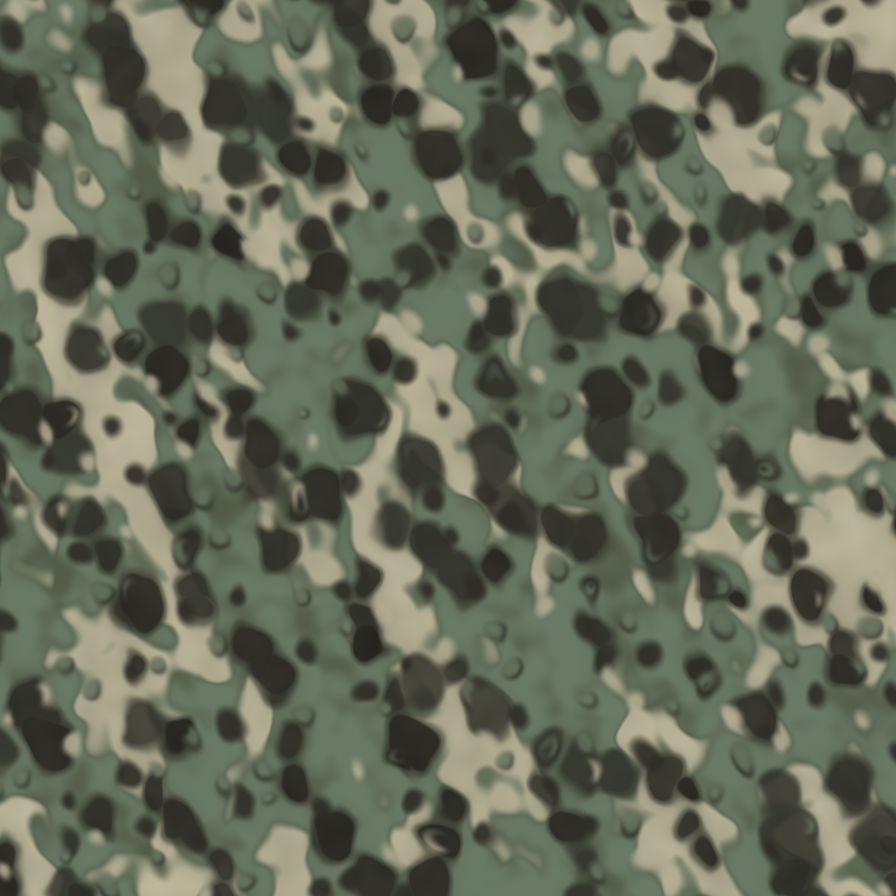
Reproduce this pattern procedurally as a Shadertoy shader.

```glsl
// Woodland camouflage: dark lobed blots and slanted sand streaks on mottled green.

#define SLANT 0.38        // lean of the streaks, radians from vertical
#define BLOT_CELLS 8.2    // dark blots across the canvas
#define SPOT_CELLS 20.0   // small spots across the canvas
#define SPOT_SHARE 0.72   // share of cells that hold a spot
#define SAND_LEVEL 0.09   // higher means less sand
#define SOFTNESS 0.0062   // half width of an edge
#define GREEN vec3(0.41, 0.475, 0.395)
#define MOSS vec3(0.325, 0.36, 0.28)
#define SAND vec3(0.70, 0.675, 0.575)
#define DARK vec3(0.165, 0.16, 0.135)

vec2 hash2(vec2 p) {
    vec3 a = fract(p.xyx * vec3(0.1031, 0.1030, 0.0973));
    a += dot(a, a.yzx + 33.33);
    return fract((a.xx + a.yz) * a.zy);
}

float cornerSlope(vec2 corner, vec2 offset) {
    float angle = 6.2832 * hash2(corner).x;
    return dot(vec2(cos(angle), sin(angle)), offset);
}

float gradientNoise(vec2 p) {
    vec2 i = floor(p), f = p - i;
    vec2 u = f * f * f * (f * (f * 6.0 - 15.0) + 10.0);
    vec2 e = vec2(1.0, 0.0);
    return mix(mix(cornerSlope(i, f), cornerSlope(i + e, f - e), u.x),
               mix(cornerSlope(i + e.yx, f - e.yx), cornerSlope(i + 1.0, f - 1.0), u.x), u.y);
}

// Coverage of a shape from its signed distance in canvas units
float cover(float d) {
    return 1.0 - smoothstep(-SOFTNESS, SOFTNESS, d);
}

float smoothMin(float a, float b, float k) {
    float h = max(k - abs(a - b), 0.0) / k;
    return min(a, b) - 0.25 * h * h * k;
}

// Chains of three fused lobes; x = opacity, y = signed distance
vec2 darkBlots(vec2 p) {
    vec2 g = p * BLOT_CELLS, home = floor(g);
    float tone = 0.0, nearest = 1.0;
    for (int j = -1; j <= 1; j++)
    for (int i = -1; i <= 1; i++) {
        vec2 id = home + vec2(i, j);
        vec2 center = id + 0.5 + 0.4 * (hash2(id + 31.0) - 0.5);
        float tilt = 2.2 * (hash2(id + 7.0).x - 0.5);
        vec2 along = vec2(sin(tilt), cos(tilt));
        for (int k = 0; k < 3; k++) {
            vec2 r = hash2(id + 57.3 * float(k + 1));
            vec2 lobe = center + along * 0.3 * float(k - 1) + 0.32 * (r - 0.5);
            float radius = mix(0.11, 0.26, r.y);
            float d = (length((g - lobe) * vec2(1.12, 0.88)) - radius) / BLOT_CELLS;
            tone = max(tone, cover(d) * mix(0.72, 1.0, r.x));
            nearest = smoothMin(nearest, d, 0.011);
        }
    }
    return vec2(cover(nearest) * max(tone, 0.72), nearest);
}

// Small dark, sand and rimmed green spots, kept off the middle of the blots
vec3 addSpots(vec3 color, vec2 p, float blotDistance) {
    vec2 g = p * SPOT_CELLS, home = floor(g);
    float outside = smoothstep(-0.018, -0.006, blotDistance);
    for (int j = -1; j <= 1; j++)
    for (int i = -1; i <= 1; i++) {
        vec2 id = home + vec2(i, j);
        vec2 kind = hash2(id + 113.0), size = hash2(id + 211.0);
        if (kind.x > SPOT_SHARE) continue;
        vec2 v = g - id - 0.5 - 0.6 * (hash2(id + 301.0) - 0.5);
        float radius = mix(0.12, 0.25, size.x);
        float d = (length(v * vec2(1.1, mix(0.7, 1.1, size.y))) - radius) / SPOT_CELLS;
        if (kind.y < 0.3) {
            color = mix(color, DARK * 1.1, 0.92 * cover(d - 0.002));
        } else if (kind.y < 0.62) {
            color = mix(color, SAND, 0.85 * outside * cover(d));
        } else {
            // Green disc with a crescent of shade on one side
            float shade = smoothstep(-0.1, 0.2, dot(v, vec2(size.y - 0.5, 0.5)));
            float rim = exp(-d * d / 0.000016);
            color = mix(color, mix(GREEN, MOSS, 0.5 * size.x), 0.85 * outside * cover(d));
            color = mix(color, DARK, outside * rim * mix(0.1, 0.65, shade));
        }
    }
    return color;
}

void mainImage(out vec4 fragColor, in vec2 fragCoord) {
    vec2 p = fragCoord / iResolution.y;
    // Streak frame: x runs across the streaks, y down along them
    float c = cos(SLANT), s = sin(SLANT);
    vec2 q = vec2(c * p.x + s * p.y, s * p.x - c * p.y) + 3.0;
    vec2 wobble = vec2(gradientNoise(q * 25.0), gradientNoise(q * 25.0 + 40.0));
    vec2 w = q + 0.012 * wobble;

    // Mottled green ground
    float mottle = gradientNoise(w * vec2(15.0, 8.0) + 9.0) + 0.5 * gradientNoise(q * 34.0);
    vec3 color = mix(GREEN, MOSS, smoothstep(-0.05, 0.6, mottle));

    // Sand streaks with ragged sides and a thin mossy border
    float streak = gradientNoise(w * vec2(9.5, 3.8))
                 + 0.6 * gradientNoise(w * vec2(27.0, 20.0) + 70.0) - SAND_LEVEL;
    color = mix(color, MOSS, 0.45 * exp(-streak * streak / 0.006));
    color = mix(color, SAND * (1.0 + 0.1 * mottle), smoothstep(-0.04, 0.13, streak));

    // Dark blots with a faint halo, then the spots
    vec2 blot = darkBlots(q + 0.016 * wobble);
    color = mix(color, MOSS, 0.35 * exp(-max(blot.y, 0.0) / 0.006));
    color = mix(color, DARK * (1.0 + 0.25 * mottle), blot.x);
    color = addSpots(color, q + 0.009 * wobble, blot.y);

    fragColor = vec4(color, 1.0);
}
```
